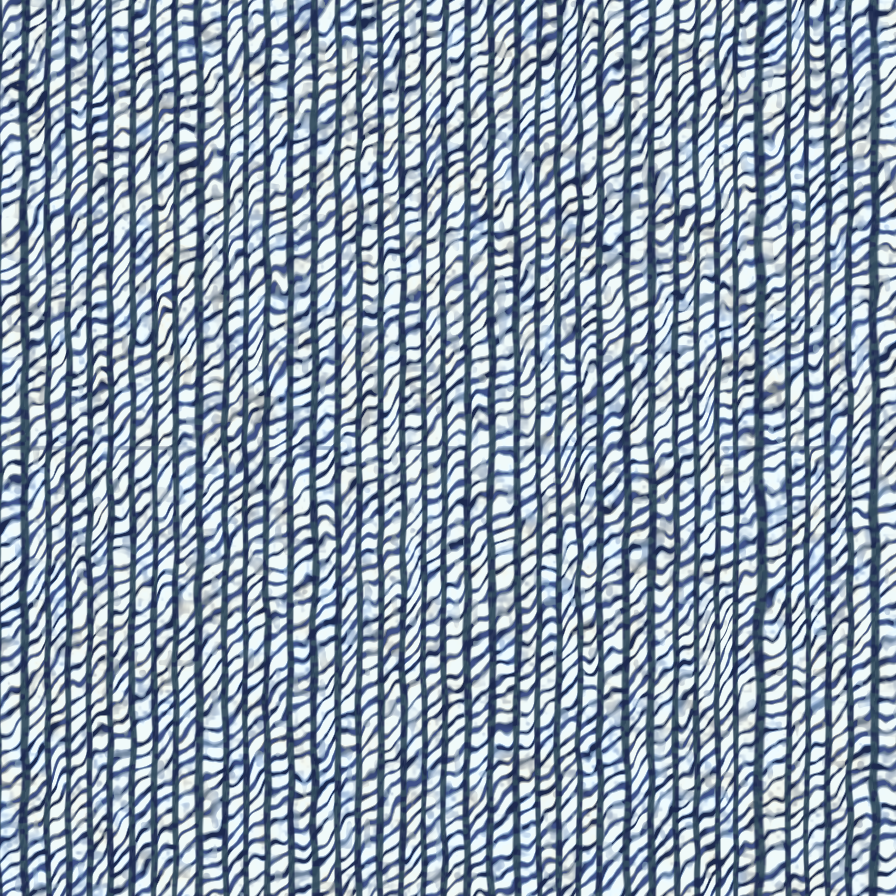
Write a three.js fragment shader that draws this texture.

```glsl
varying vec2 vUv;

#define COLUMNS 40.0
#define ROWS 52.0
#define SLANT 0.95
#define WIDTH_JITTER 0.55
#define STITCH_HALF 0.36
#define STITCH_SOFT 0.17
#define GROOVE_HALF 0.09
#define GROOVE_SOFT 0.11
#define WARP 0.75
#define WEAR 0.42

const vec3 WHITE = vec3(0.94, 0.98, 0.98);
const vec3 SILVER = vec3(0.67, 0.73, 0.80);
const vec3 SLATE = vec3(0.43, 0.51, 0.60);
const vec3 TEAL = vec3(0.19, 0.29, 0.36);
const vec3 NAVY = vec3(0.11, 0.16, 0.31);
const vec3 INDIGO = vec3(0.25, 0.32, 0.54);

float hash(vec2 p) {
  vec3 q = fract(vec3(p.xyx) * 0.1031);
  q += dot(q, q.yzx + 33.33);
  return fract((q.x + q.y) * q.z);
}

float noise(vec2 p) {
  vec2 cell = floor(p);
  vec2 f = fract(p);
  f = f * f * (3.0 - 2.0 * f);
  float low = mix(hash(cell), hash(cell + vec2(1.0, 0.0)), f.x);
  float high = mix(hash(cell + vec2(0.0, 1.0)), hash(cell + 1.0), f.x);
  return mix(low, high, f.y);
}

// Ramp from the shaded gap up to the lit yarn
vec3 yarnRamp(float tone, vec3 gap) {
  vec3 color = mix(gap, SLATE, smoothstep(0.08, 0.38, tone));
  color = mix(color, SILVER, smoothstep(0.34, 0.62, tone));
  return mix(color, WHITE, smoothstep(0.58, 0.85, tone));
}

void main() {
  vec2 grid = vUv * vec2(COLUMNS, ROWS);

  // Cords of uneven width with slightly wavering edges
  float x = grid.x + WIDTH_JITTER * (noise(vec2(grid.x * 0.6, 3.5)) - 0.5);
  x += 0.16 * (noise(vec2(grid.x * 0.5, grid.y * 0.45) + 17.0) - 0.5);
  float column = floor(x);
  float across = fract(x) - 0.5;
  float columnSeed = hash(vec2(column, 7.0));

  // Slanted stitches, bent and drifting along each cord
  float slant = SLANT * mix(0.7, 1.25, columnSeed);
  float bend = 0.9 * across * across * across;
  float drift = noise(vec2(column * 5.3 + across, grid.y * 0.32)) - 0.5;
  float ripple = noise(grid * vec2(2.2, 0.9) + 41.0) - 0.5;
  float along = grid.y - slant * across - bend + columnSeed * 9.0;
  along += WARP * (1.4 * drift + 0.75 * ripple);
  float row = floor(along);
  float stitchSeed = hash(vec2(column + 11.0, row + 5.0));

  // Rounded stitch with its own thickness and brightness
  float thickness = STITCH_HALF + 0.13 * (stitchSeed - 0.5);
  thickness -= 0.45 * across * across;
  float edge = abs(fract(along) - 0.5) - thickness;
  float stitch = 1.0 - smoothstep(-STITCH_SOFT, STITCH_SOFT, edge);
  float brightness = mix(0.78, 1.08, hash(vec2(row, column + 29.0)));

  // Worn fibres, pale crossings and dark nicks
  float fibre = noise(grid * vec2(4.0, 3.2) + 73.0);
  float patches = noise(grid * vec2(0.8, 0.35) + 8.0);
  float tone = stitch * brightness;
  tone += WEAR * (fibre - 0.5) * mix(0.6, 1.2, patches);
  float crossing = smoothstep(0.66, 0.86, noise(grid * vec2(2.5, 1.7) + 101.0));
  tone = mix(tone, 0.58, 0.65 * crossing);

  // Faint broken seam across the middle
  float seam = 1.0 - smoothstep(0.05, 0.2, abs(grid.y - ROWS * 0.5));
  seam *= smoothstep(0.45, 0.65, noise(vec2(grid.x * 0.7, 55.0)));
  tone = mix(tone, 0.3, 0.6 * seam);

  // Blue shading between stitches
  float hue = noise(grid * vec2(1.7, 1.3) + 131.0);
  vec3 gap = mix(NAVY, INDIGO, smoothstep(0.25, 0.7, hue));
  vec3 color = yarnRamp(clamp(tone, 0.0, 1.0), gap);

  // Tinted fibres on the midtones
  float midtone = clamp(4.0 * tone * (1.0 - tone), 0.0, 1.0);
  float tint = noise(grid * vec2(1.1, 0.9) + 157.0) - 0.5;
  color += midtone * tint * vec3(-0.06, 0.03, 0.16);

  // Dark grooves between the cords
  float grooveNoise = noise(vec2(column * 3.0 + 0.5, grid.y * 0.8) + 19.0);
  float grooveHalf = GROOVE_HALF * mix(0.5, 1.4, grooveNoise);
  float side = 0.5 - abs(across);
  float groove = 1.0 - smoothstep(grooveHalf, grooveHalf + GROOVE_SOFT, side);
  vec3 grooveColor = mix(NAVY, TEAL, smoothstep(0.2, 0.65, fibre));
  color = mix(color, grooveColor, 0.93 * groove);

  gl_FragColor = vec4(clamp(color, 0.0, 1.0), 1.0);
}
```
